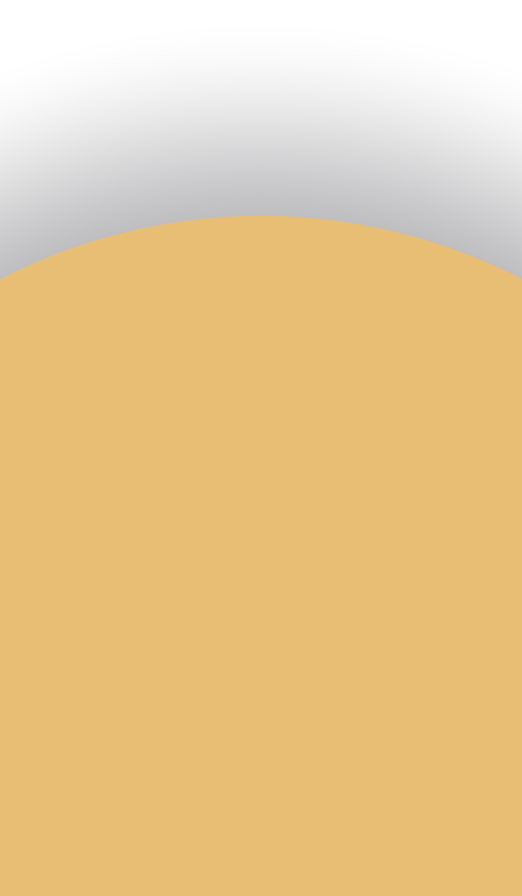
This background is drawn by a Shadertoy shader. Its source:

```glsl
// A large amber disc rising from below, casting a soft grey shadow onto white.

void mainImage(out vec4 fragColor, in vec2 fragCoord) {
    // Canvas widths, measured from the middle of the lower edge
    vec2 uv = (fragCoord - vec2(0.5 * iResolution.x, 0.0)) / iResolution.x;
    float pixel = 1.0 / iResolution.x;

    // Signed distance to the disc
    float discDist = length(uv - vec2(0.0, 0.211)) - 1.092;

    // Blurred shadow spreading outward from the rim
    float shadow = 1.0 - smoothstep(-0.112, 0.386, discDist);
    vec3 color = vec3(1.0) - vec3(0.291, 0.293, 0.284) * shadow;

    // Flat disc with a smooth edge
    vec3 amber = vec3(0.910, 0.745, 0.455);
    color = mix(amber, color, smoothstep(-0.75 * pixel, 0.75 * pixel, discDist));

    fragColor = vec4(color, 1.0);
}
```
